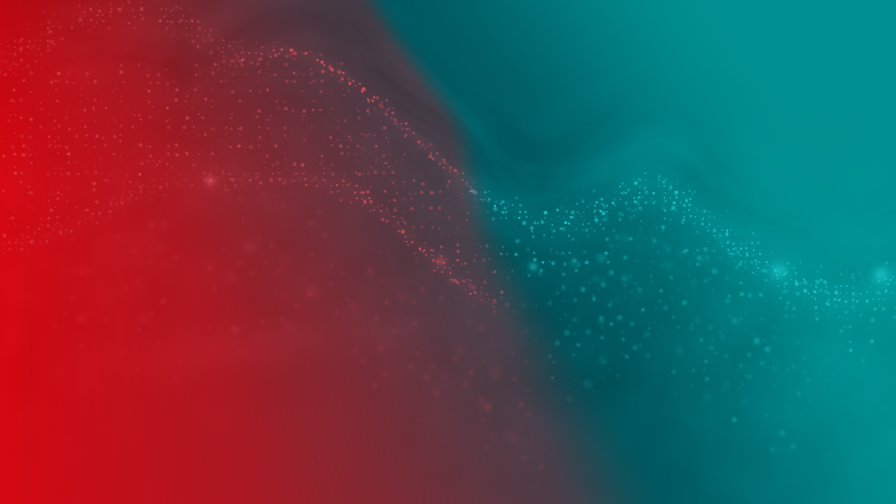
Reproduce this background procedurally as a WebGL 1 fragment shader.

```glsl
precision highp float;
uniform vec2 u_resolution;

float hash(vec2 p) {
  return fract(sin(dot(p, vec2(127.1, 311.7))) * 4375.85);
}

float gradientDot(vec2 cell, vec2 offset) {
  float angle = 6.2832 * hash(cell);
  return dot(vec2(cos(angle), sin(angle)), offset);
}

float noise(vec2 p) {
  vec2 i = floor(p), f = fract(p);
  vec2 u = f * f * f * (f * (f * 6.0 - 15.0) + 10.0);
  vec2 e = vec2(1.0, 0.0);
  return mix(mix(gradientDot(i, f), gradientDot(i + e, f - e), u.x),
             mix(gradientDot(i + e.yx, f - e.yx), gradientDot(i + 1.0, f - 1.0), u.x), u.y);
}

float fbm(vec2 p) {
  float sum = 0.0, amp = 0.6;
  for (int i = 0; i < 4; i++) {
    sum += amp * noise(p);
    p = p * 2.03 + 7.1;
    amp *= 0.5;
  }
  return sum;
}

float bell(float x, float width) {
  return exp(-x * x / (width * width));
}

// One jittered dot per cell; density decides how many cells are lit
float dots(vec2 p, float size, float blur, float density) {
  vec2 cell = floor(p / size);
  float seed = hash(cell + 3.7);
  vec2 jitter = vec2(hash(cell + 11.3), hash(cell + 29.9)) - 0.5;
  float d = length(fract(p / size) - 0.5 - 0.4 * jitter);
  float radius = 0.15 + 0.13 * hash(cell + 51.1);
  float lit = smoothstep(seed, seed + 0.25, density);
  return lit * (1.0 - smoothstep(radius * (1.0 - blur), radius + 0.03, d)) * (0.4 + 0.6 * hash(cell + 5.5));
}

// Round dots gathered around a curve, given the offset from it
float strand(vec2 p, float offset, float spread) {
  return dots(p, 0.0125, 0.7, 0.75 * bell(offset, spread))
       + dots(p + 0.31, 0.02, 0.7, 0.75 * bell(offset, spread * 0.8))
       + 0.6 * dots(p * mat2(0.8, 0.6, -0.6, 0.8), 0.017, 0.7, 0.5 * bell(offset, spread * 1.8))
       + 0.07 * bell(offset, spread);
}

float ridge(float x) {
  return 0.86 + 0.04 * smoothstep(0.38, 0.55, x) - 0.345 * smoothstep(0.55, 1.1, x)
       + 0.065 * bell(x - 1.29, 0.11) - 0.14 * smoothstep(1.32, 1.68, x)
       + 0.045 * smoothstep(1.68, 1.85, x);
}

float lowerWave(float x) {
  return 0.51 + 0.135 * smoothstep(0.0, 0.4, x) - 0.27 * smoothstep(0.62, 1.05, x);
}

float glow(vec2 p, vec2 center, float size) {
  float d = length(p - center) / size;
  return exp(-d * d * 6.0) + 0.25 * exp(-d * 1.6);
}

void main() {
  vec2 uv = gl_FragCoord.xy / u_resolution;
  vec2 p = uv * vec2(16.0 / 9.0, 1.0);

  // Slanted border between the red and teal halves
  float border = 0.685 - 0.27 * uv.y + 0.03 * bell(uv.y - 0.76, 0.14) + 0.006 * noise(uv * 7.0);
  float offset = uv.x - border;
  float softness = mix(0.065, 0.02, smoothstep(0.0, 0.7, uv.y));
  float teal = smoothstep(-softness, softness, offset);

  // Base gradients
  float t = uv.x / border;
  t += 0.4 * t * (1.0 - t) * smoothstep(0.3, 1.0, uv.y);
  vec3 left = mix(vec3(0.83, 0.03, 0.07), vec3(0.62, 0.115, 0.155), min(t / 0.53, 1.0));
  left = mix(left, vec3(0.27, 0.25, 0.29), smoothstep(0.36, 1.03, t));
  left *= 1.0 - 0.12 * smoothstep(0.6, 1.1, uv.y);
  vec3 right = mix(vec3(0.0, 0.335, 0.37), vec3(0.0, 0.56, 0.565), smoothstep(-0.02, 0.39, offset));
  right *= 1.0 - 0.08 * bell(uv.y - 0.32, 0.2) * (1.0 - smoothstep(0.7, 0.95, uv.x));
  vec3 color = mix(left, right, teal);

  // Drifting veils above and below the waves
  float above = p.y - ridge(p.x);
  float below = p.y - lowerWave(p.x);
  float veil = fbm(vec2(p.x * 3.5, above * 10.0) + 0.6 * noise(p * 4.0));
  float haze = bell(above - 0.06, 0.13) * (0.35 + 2.0 * veil) * smoothstep(0.0, 0.25, p.x);
  haze *= 1.0 - 0.6 * smoothstep(1.25, 1.65, p.x);
  haze += 0.35 * bell(p.y - 0.25 - 0.12 * p.x, 0.04) * bell(p.x - 0.45, 0.25);
  haze += 0.8 * fbm(p * 7.0) * bell(below + 0.1, 0.35);
  color += haze * mix(vec3(0.05, 0.035, 0.04), vec3(0.0, 0.065, 0.065), teal);

  // Fine particle strands
  float sparks = strand(p, above, mix(0.013, 0.033, smoothstep(0.85, 1.15, p.x)))
               * smoothstep(0.36, 0.55, p.x);
  sparks += strand(p + 0.6, below, 0.018) * (1.0 - smoothstep(0.9, 1.05, p.x))
          * (0.5 + 0.5 * smoothstep(0.45, 0.75, p.x));
  float crest = p.y - 0.92 - 0.06 * cos(9.0 * (p.x - 0.25));
  sparks += 0.6 * strand(p + 0.9, crest, 0.03) * (1.0 - smoothstep(0.4, 0.6, p.x));

  // Sparse dots filling the sheet between the strands
  float sheet = smoothstep(-0.02, 0.03, below) * (1.0 - smoothstep(-0.02, 0.06, above));
  sheet *= 1.0 - smoothstep(0.95, 1.1, p.x);
  sparks += 0.7 * dots(p, 0.018, 0.7, 0.45 * sheet) + 0.5 * dots(p + 0.43, 0.013, 0.7, 0.3 * sheet);
  float underside = bell(above + 0.06, 0.07) * smoothstep(0.9, 1.05, p.x);
  sparks += 0.75 * dots(p + 0.17, 0.022, 0.7, 0.5 * underside);
  float link = bell(p.y - 0.48, 0.025) * bell(p.x - 1.03, 0.16);
  sparks += dots(p + 0.7, 0.017, 0.7, 0.6 * link);

  // Large unfocused dots under the waves
  vec2 slanted = mat2(0.8, 0.6, -0.6, 0.8) * p;
  float field = bell(above + 0.18, 0.16) * smoothstep(1.0, 1.15, p.x) * (1.0 - smoothstep(1.4, 1.75, p.x));
  float bokeh = dots(slanted, 0.031, 0.8, 0.8 * field) + 0.6 * dots(slanted + 0.4, 0.055, 0.9, 0.6 * field);
  bokeh += 0.5 * dots(slanted + 0.8, 0.019, 0.8, 0.6 * field);
  float shade = bell(below + 0.17, 0.17) * smoothstep(0.0, 0.25, p.x) * (1.0 - teal);
  bokeh += 0.45 * dots(slanted, 0.036, 1.0, 0.7 * shade) + 0.4 * dots(slanted + 0.2, 0.08, 1.0, 0.6 * shade);
  bokeh += 0.9 * dots(p, 0.032, 0.9, bell(below, 0.03) * bell(p.x - 0.93, 0.13));
  sparks += 0.42 * bokeh;

  // Bright knots
  sparks += 0.5 * glow(p, vec2(0.417, 0.641), 0.025) + 0.35 * glow(p, vec2(0.875, 0.482), 0.024)
          + 0.5 * glow(p, vec2(1.058, 0.471), 0.02) + 0.55 * glow(p, vec2(1.546, 0.463), 0.035)
          + 0.65 * glow(p, vec2(1.748, 0.455), 0.038);

  vec3 sparkColor = mix(vec3(0.86, 0.32, 0.37), vec3(0.1, 0.78, 0.8), teal);
  color = mix(color, sparkColor, clamp(0.85 * sparks, 0.0, 0.88));
  gl_FragColor = vec4(color, 1.0);
}
```
